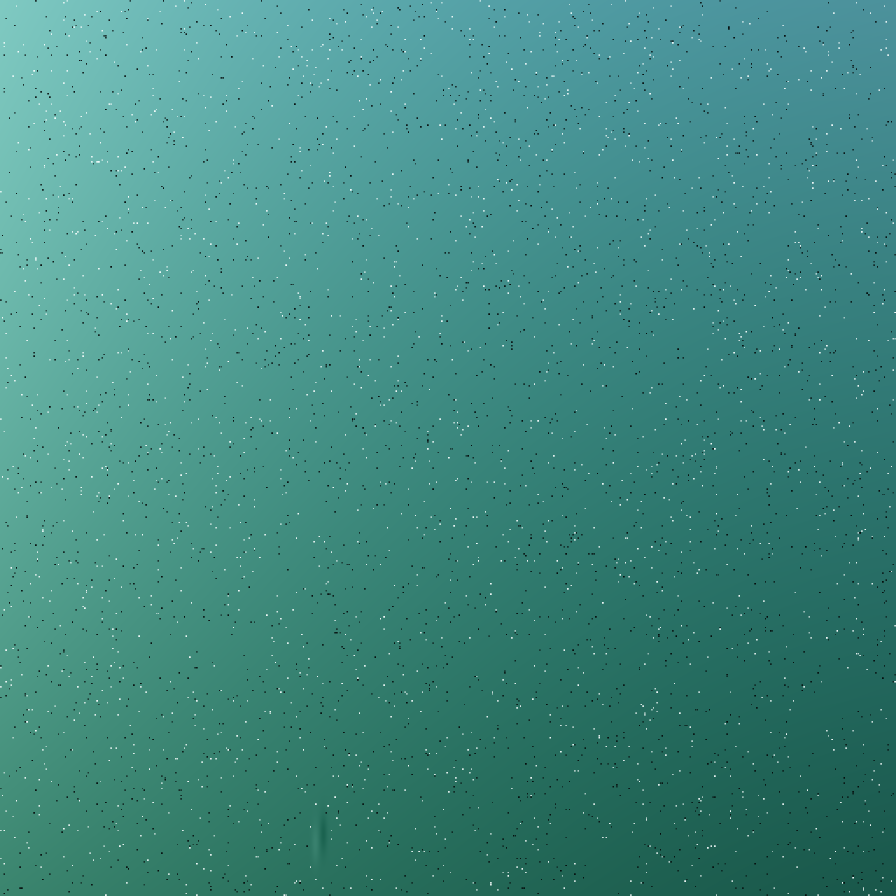
Write a WebGL 1 fragment shader that draws this texture.

```glsl
precision highp float;

// A smooth teal gradient, pale at upper left and deep green at lower right,
// made from a 3x3 net of colours joined by quadratic curves. Fine black and
// white specks lie on a hashed grid, with one faint upright crease low down.

uniform vec2 u_resolution;

// Gradient colours: rows from bottom to top, columns from left to right
const vec3 BOTTOM_LEFT   = vec3(0.23, 0.52, 0.43);
const vec3 BOTTOM_MIDDLE = vec3(0.14, 0.41, 0.34);
const vec3 BOTTOM_RIGHT  = vec3(0.10, 0.34, 0.29);
const vec3 CENTRE_LEFT   = vec3(0.38, 0.68, 0.62);
const vec3 CENTRE_MIDDLE = vec3(0.23, 0.53, 0.49);
const vec3 CENTRE_RIGHT  = vec3(0.18, 0.46, 0.44);
const vec3 TOP_LEFT      = vec3(0.50, 0.79, 0.76);
const vec3 TOP_MIDDLE    = vec3(0.34, 0.64, 0.66);
const vec3 TOP_RIGHT     = vec3(0.30, 0.57, 0.61);

// Specks
const float SPECK_CELLS = 512.0;
const float DARK_SHARE  = 0.009;
const float LIGHT_SHARE = 0.009;
const float FAINTEST    = 0.5;
const float STRONGEST   = 0.95;
const vec3  SPECK_DARK  = vec3(0.01, 0.03, 0.03);
const vec3  SPECK_LIGHT = vec3(0.98, 1.0, 1.0);

// Crease: a dark streak with a light one beside it
const vec2  CREASE_DARK_POS   = vec2(0.361, 0.070);
const vec2  CREASE_LIGHT_POS  = vec2(0.352, 0.058);
const vec2  CREASE_SIZE       = vec2(0.004, 0.022);
const float CREASE_DARK_GAIN  = 0.07;
const float CREASE_LIGHT_GAIN = 0.05;

float hash(vec2 p) {
  return fract(sin(dot(p, vec2(12.9898, 78.233))) * 43758.5453);
}

// Hashing twice hides the lattice lines that one sine leaves on a fine grid
float scatter(vec2 cell) {
  float first = hash(cell);
  return hash(vec2(first * 61.7, hash(cell.yx + 17.3) * 47.9));
}

// Quadratic curve through a, b and c at t = 0, 0.5 and 1
vec3 curve(vec3 a, vec3 b, vec3 c, float t) {
  return a * (1.0 - t) * (1.0 - 2.0 * t) + b * 4.0 * t * (1.0 - t) + c * t * (2.0 * t - 1.0);
}

vec3 background(vec2 uv) {
  vec3 bottom = curve(BOTTOM_LEFT, BOTTOM_MIDDLE, BOTTOM_RIGHT, uv.x);
  vec3 centre = curve(CENTRE_LEFT, CENTRE_MIDDLE, CENTRE_RIGHT, uv.x);
  vec3 top = curve(TOP_LEFT, TOP_MIDDLE, TOP_RIGHT, uv.x);
  return curve(bottom, centre, top, uv.y);
}

float streak(vec2 uv, vec2 pos) {
  vec2 d = (uv - pos) / CREASE_SIZE;
  return exp(-dot(d, d));
}

void main() {
  vec2 uv = gl_FragCoord.xy / u_resolution;
  vec3 color = background(uv);

  // Crease
  color += CREASE_LIGHT_GAIN * streak(uv, CREASE_LIGHT_POS);
  color -= CREASE_DARK_GAIN * streak(uv, CREASE_DARK_POS);

  // Square specks of varied strength, with edges one pixel soft
  vec2 grid = uv * SPECK_CELLS;
  vec2 cell = floor(grid);
  vec2 offset = abs(fract(grid) - 0.5);
  vec2 pixel = SPECK_CELLS / u_resolution;
  vec2 cover = clamp((0.5 - offset) / pixel + 0.5, 0.0, 1.0);
  float pick = scatter(cell);
  float chosen = step(pick, DARK_SHARE + LIGHT_SHARE);
  float strength = mix(FAINTEST, STRONGEST, scatter(cell + 539.0));
  vec3 speck = mix(SPECK_LIGHT, SPECK_DARK, step(pick, DARK_SHARE));
  color = mix(color, speck, chosen * strength * cover.x * cover.y);

  gl_FragColor = vec4(color, 1.0);
}
```
